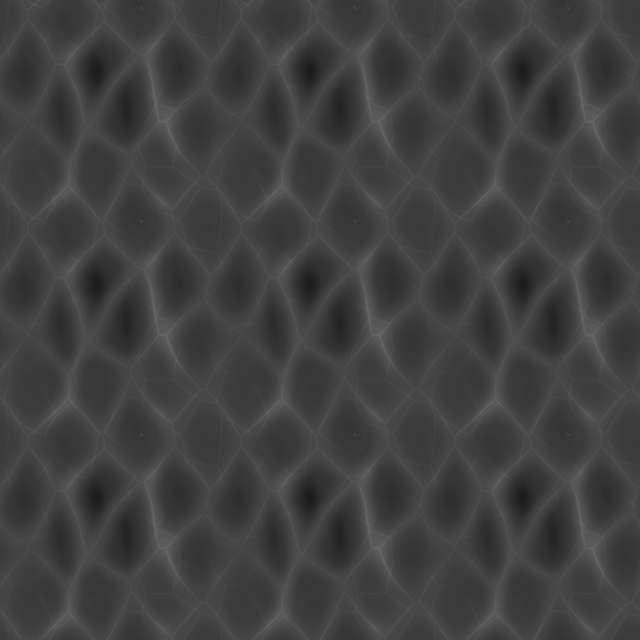
Give the GLSL for this texture, as a WebGL 1 fragment shader.

```glsl
precision highp float;
// Dark grey organic tissue: elongated cells with shadowed cores, thin membranes and pale vertical veins.
uniform vec2 u_resolution;

const float REPEATS = 3.0;
const float TAU = 6.2831853;
const float BASE_GREY = 0.268;
const vec2 STRETCH = vec2(1.4, 1.0); // cells are taller than wide

struct Cell {
  float wall;    // distance to the membrane
  float rounded; // same, with corners filled in
  vec2 offset;   // position relative to the centre
  float random;
};

float hash(vec2 p) {
  return fract(sin(dot(p, vec2(127.1, 311.7))) * 43758.5453);
}

// Whole-number cell index wrapped to the period
vec2 wrapCell(vec2 cell, vec2 period) {
  return floor(mod(cell + 0.5, period));
}

float wrappedNoise(vec2 p, vec2 period, float seed) {
  vec2 cell = floor(p);
  vec2 f = fract(p);
  f = f * f * (3.0 - 2.0 * f);
  float a = hash(wrapCell(cell, period) + seed);
  float b = hash(wrapCell(cell + vec2(1.0, 0.0), period) + seed);
  float c = hash(wrapCell(cell + vec2(0.0, 1.0), period) + seed);
  float d = hash(wrapCell(cell + 1.0, period) + seed);
  return mix(mix(a, b, f.x), mix(c, d, f.x), f.y);
}

float smoothMin(float a, float b, float k) {
  float h = max(k - abs(a - b), 0.0) / k;
  return min(a, b) - 0.25 * k * h * h;
}

// Centre of a cell in a lattice whose odd columns are staggered
vec2 cellCentre(vec2 cell, vec2 grid, float seed, float jitter) {
  vec2 id = wrapCell(cell, grid);
  vec2 shift = vec2(hash(id + seed), hash(id + seed + 37.2)) - 0.5;
  float stagger = mod(id.x, 2.0) * 0.5 - 0.12;
  return (cell + 0.5 + vec2(0.22, stagger) + shift * jitter * vec2(1.0, 0.6)) / grid;
}

Cell tissue(vec2 p, vec2 grid, float seed, float jitter) {
  vec2 home = floor(p * grid);
  vec2 nearest = vec2(9.0);
  vec2 nearestCell = home;
  for (int j = -2; j <= 2; j++) {
    for (int i = -3; i <= 3; i++) {
      vec2 cell = home + vec2(float(i), float(j));
      vec2 r = (cellCentre(cell, grid, seed, jitter) - p) * STRETCH;
      if (dot(r, r) < dot(nearest, nearest)) {
        nearest = r;
        nearestCell = cell;
      }
    }
  }
  float wall = 1.0;
  float rounded = 1.0;
  for (int j = -2; j <= 2; j++) {
    for (int i = -3; i <= 3; i++) {
      vec2 cell = home + vec2(float(i), float(j));
      vec2 r = (cellCentre(cell, grid, seed, jitter) - p) * STRETCH;
      vec2 across = r - nearest;
      if (dot(across, across) > 0.00001) {
        float d = dot(0.5 * (nearest + r), across) / length(across * STRETCH);
        wall = min(wall, d);
        rounded = smoothMin(rounded, d, 0.07);
      }
    }
  }
  float random = hash(wrapCell(nearestCell, grid) + seed + 71.9);
  return Cell(wall, max(rounded, 0.0), -nearest / STRETCH, random);
}

// Pale band that wanders sideways around a vertical axis
float vein(vec2 p, float axis, float sway, float phase, float width) {
  float x = p.x - axis - sway * sin(TAU * (p.y + phase));
  x = fract(x + 0.5) - 0.5;
  return exp(-x * x / (width * width));
}

float wave(float x, float peak) {
  return 0.5 + 0.5 * cos(TAU * (x - peak));
}

float gaussian(vec2 v, vec2 size) {
  v /= size;
  return exp(-dot(v, v));
}

void main() {
  vec2 p = gl_FragCoord.xy / u_resolution * REPEATS;

  // Bend the walls
  vec2 bend = vec2(wrappedNoise(p * 5.0, vec2(5.0), 3.0), wrappedNoise(p * 5.0, vec2(5.0), 19.0)) - 0.5;
  vec2 bent = p + 0.05 * bend;
  bent.x -= 0.06 * cos(TAU * (p.y - 0.8)) * wave(p.x, 0.75);
  Cell cell = tissue(bent, vec2(6.0, 2.0), 11.0, 0.35);
  Cell inner = tissue(bent + 0.03 * bend.yx, vec2(6.0, 4.0), 53.0, 0.9);
  float patches = wrappedNoise(p * 4.0, vec2(4.0), 7.0);

  // Cells are darkest around the middle of each repeat
  vec2 centre = bent - cell.offset;
  float darkness = (0.25 + 0.75 * wave(centre.y, 0.6)) * (0.5 + 0.5 * wave(centre.x, 0.52));
  darkness *= 0.8 + 0.4 * cell.random;
  float body = smoothstep(0.0, 0.07, cell.rounded);
  float shade = body * darkness;

  // Veins fill the gaps between cells
  float veins = vein(p, 0.34, 0.06, -0.2, 0.06) * (0.3 + 0.7 * wave(p.y, 0.95));
  veins += vein(p, 0.75, 0.04, -0.05, 0.055) * (0.6 + 0.4 * wave(p.y, 0.6));
  float glow = exp(-cell.rounded / 0.025);
  float grey = BASE_GREY + veins * (0.035 * (1.0 - body) + 0.045 * glow) + 0.008 * glow;

  // Shaded bodies and dark cores
  grey -= 0.018 * body + 0.06 * shade;
  grey -= 0.12 * shade * darkness * gaussian(cell.offset + vec2(0.15 * cell.offset.y, 0.0), vec2(0.04, 0.075));

  // Membranes, with fainter ones showing through the lighter cells
  float line = exp(-pow(cell.wall / 0.005, 2.0));
  float faintLine = exp(-pow(inner.wall / 0.0045, 2.0)) * (1.0 - smoothstep(0.1, 0.6, shade));
  grey += line * (0.008 + 0.028 * patches + 0.02 * veins);
  grey += faintLine * (0.006 + 0.022 * patches);
  grey -= 0.012 * smoothstep(0.0, 0.05, inner.rounded) * inner.random * (1.0 - shade);

  // Cloudy variation, faint grain and rare bright specks
  grey += 0.018 * (patches - 0.5);
  grey += 0.005 * (wrappedNoise(p * vec2(12.0, 30.0), vec2(12.0, 30.0), 29.0) - 0.5);
  grey += 0.1 * step(0.8, cell.random) * gaussian(cell.offset + vec2(-0.01, 0.03), vec2(0.004, 0.006));

  gl_FragColor = vec4(vec3(grey), 1.0);
}
```
